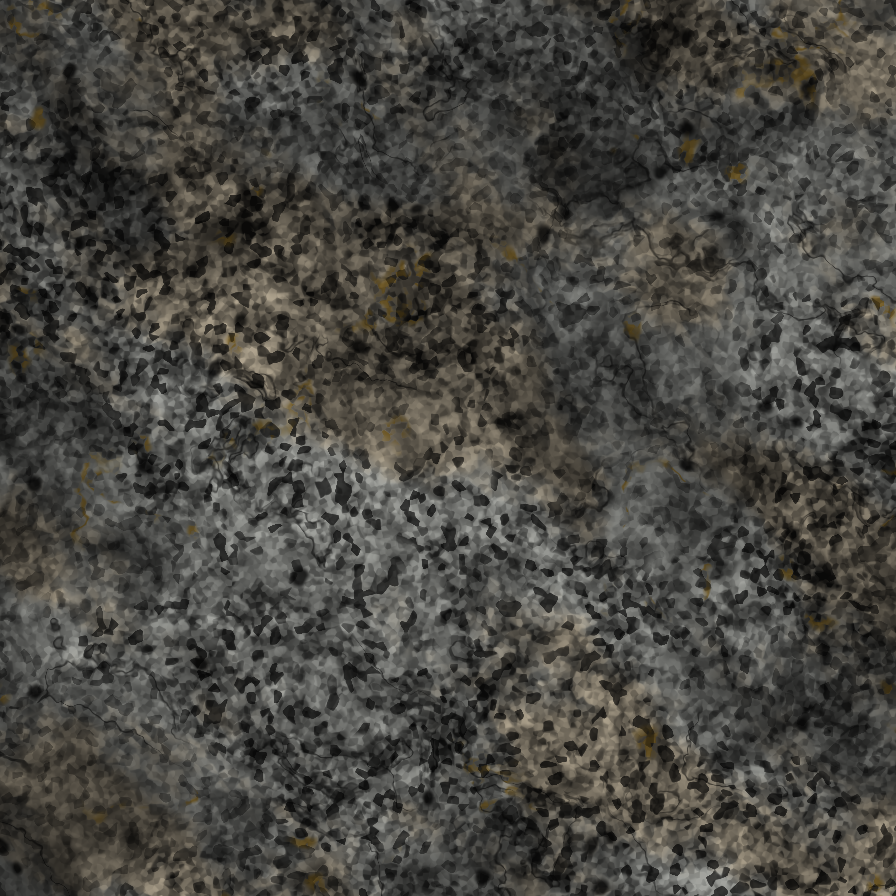
Write a WebGL 1 fragment shader that draws this texture.

```glsl
precision highp float;
// Weathered grey granite with black flecks, slanting stains, pale chips and ochre lichen.
uniform vec2 u_resolution;

const vec3 COOL_GREY = vec3(0.99, 1.0, 0.97);
const vec3 WARM_GREY = vec3(1.07, 1.0, 0.87);
const vec3 OCHRE = vec3(0.31, 0.24, 0.08);
const vec2 STRATA_DIRECTION = vec2(0.8, -0.6);

vec3 hash3(vec2 p) {
  vec3 q = fract(p.xyx * vec3(0.1031, 0.1030, 0.0973));
  q += dot(q, q.yxz + 33.33);
  return fract((q.xxy + q.yzz) * q.zyx);
}

float valueNoise(vec2 p) {
  vec2 cell = floor(p);
  vec2 f = fract(p);
  f = f * f * (3.0 - 2.0 * f);
  float low = mix(hash3(cell).x, hash3(cell + vec2(1.0, 0.0)).x, f.x);
  float high = mix(hash3(cell + vec2(0.0, 1.0)).x, hash3(cell + 1.0).x, f.x);
  return mix(low, high, f.y);
}

float fbm(vec2 p) {
  float sum = 0.0;
  float weight = 0.5;
  for (int i = 0; i < 5; i++) {
    sum += weight * valueNoise(p);
    p = mat2(1.6, 1.2, -1.2, 1.6) * p + 17.3;
    weight *= 0.5;
  }
  return sum / 0.97;
}

// Cellular grains, softly blended at their borders: tone from -1 to 1.
float grainTone(vec2 p, float sharpness) {
  vec2 cell = floor(p);
  float sum = 0.0;
  float total = 0.0001;
  for (int y = -1; y <= 1; y++) {
    for (int x = -1; x <= 1; x++) {
      vec2 corner = cell + vec2(float(x), float(y));
      vec3 h = hash3(corner);
      vec2 d = corner + h.xy - p;
      float weight = exp(-sharpness * dot(d, d));
      sum += weight * (2.0 * h.z - 1.0);
      total += weight;
    }
  }
  return sum / total;
}

// Sparse rounded blobs; chance is the share of cells that hold one.
float scatter(vec2 p, float chance, float radius, float softness) {
  vec2 cell = floor(p);
  float cover = 0.0;
  for (int y = -1; y <= 1; y++) {
    for (int x = -1; x <= 1; x++) {
      vec2 corner = cell + vec2(float(x), float(y));
      vec3 h = hash3(corner + 71.0);
      float size = radius * (0.6 + 0.4 * h.x);
      float blob = 1.0 - smoothstep(size - softness, size + softness, length(corner + h.xy - p));
      cover = max(cover, blob * step(h.z, chance));
    }
  }
  return cover;
}

float vein(float field, float width) {
  return 1.0 - smoothstep(0.0, width, abs(field - 0.5));
}

void main() {
  vec2 uv = gl_FragCoord.xy / u_resolution.y;
  vec2 warp = vec2(fbm(uv * 11.0), fbm(uv * 11.0 + 43.0)) - 0.5;
  vec2 strata = vec2(dot(uv, STRATA_DIRECTION), dot(uv, STRATA_DIRECTION.yx * vec2(-1.0, 1.0)));
  vec2 bent = uv + 0.035 * warp;

  // Broad weathering follows the slanting strata.
  float broad = fbm(strata * vec2(3.0, 6.5) + 1.2 * warp + 5.0);
  float hollow = smoothstep(0.58, 0.76, fbm(strata * vec2(2.6, 5.5) + warp + 29.0));
  float clean = smoothstep(0.36, 0.64, fbm(strata * vec2(4.0, 6.0) + warp + 61.0));

  // Mineral grains at three sizes; clean rock shows them more strongly.
  float coarse = grainTone(bent * 34.0, 9.0);
  float medium = grainTone(bent * 82.0 + 13.0, 13.0);
  float fine = grainTone(uv * 165.0 + 37.0, 11.0);
  float grain = 0.065 * coarse + 0.105 * medium + 0.10 * fine;
  float tone = 0.335 + 0.48 * (broad - 0.5) + 0.035 * clean + grain * mix(0.7, 1.2, clean);

  // Pale chips, black flecks, pits, cracks and shaded hollows.
  float chip = scatter(bent * 10.0 + warp * 0.4, 0.10, 0.25, 0.07);
  tone = mix(tone, 0.46 + 0.6 * grain, 0.7 * chip);
  float fleck = smoothstep(0.32, 0.72, -grainTone(bent * 100.0 + 91.0, 15.0));
  tone *= 1.0 - fleck * mix(0.3, 0.65, clean) * (1.0 - 0.7 * chip);
  float pit = scatter(bent * 24.0 + 19.0, 0.05, 0.22, 0.09);
  float crackPatch = smoothstep(0.48, 0.62, fbm(uv * 7.0 + 83.0));
  float crack = vein(fbm(strata * vec2(6.0, 12.0) + 2.0 * warp), 0.025) * crackPatch;
  tone *= (1.0 - 0.75 * pit) * (1.0 - 0.5 * crack) * (1.0 - 0.45 * hollow);
  tone = clamp(tone, 0.035, 0.64);

  // Warm stains and small lichen threads and spots.
  float warmth = smoothstep(0.44, 0.68, fbm(strata * vec2(5.0, 9.0) + 107.0) + 0.05 * medium);
  vec3 color = tone * mix(COOL_GREY, WARM_GREY, warmth);
  float lichenPatch = smoothstep(0.56, 0.66, fbm(uv * 9.0 + 131.0));
  float thread = vein(fbm(uv * 8.0 + warp + 157.0), 0.035) * lichenPatch;
  float spot = scatter(bent * 19.0 + warp * 0.8 + 53.0, 0.05, 0.23, 0.09);
  float lichen = max(thread, spot) * smoothstep(-0.5, 0.3, medium + fine);
  color = mix(color, OCHRE * (0.5 + 1.7 * tone), 0.85 * lichen);

  gl_FragColor = vec4(color, 1.0);
}
```
